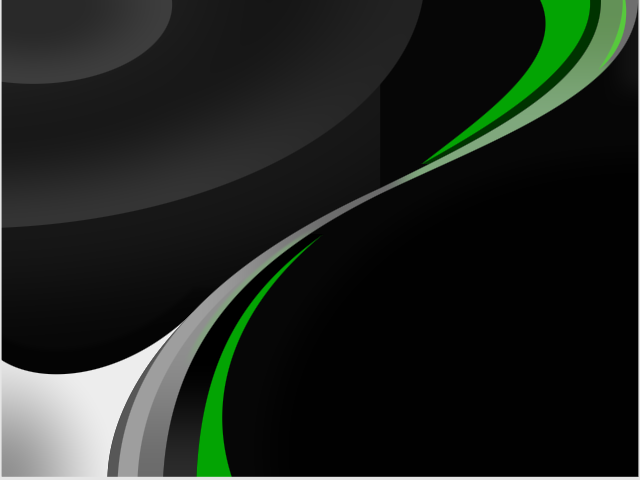
This background is drawn by a Shadertoy shader. Its source:

```glsl
// Dark abstract backdrop: a grey-green ribbon sweeps across black glossy discs,
// with two green blades and a pale corner. Bands lie between cubic curves that
// are solved for height, so each edge gives a smooth sideways coverage.

// Sideways offset of p from a cubic curve that rises from a to d.
float side(vec2 p, vec2 a, vec2 b, vec2 c, vec2 d) {
    float lo = 0.0, hi = 1.0;
    vec2 q = a;
    for (int i = 0; i < 17; i++) {
        float t = 0.5 * (lo + hi), s = 1.0 - t;
        q = s*s*s*a + 3.0*s*s*t*b + 3.0*s*t*t*c + t*t*t*d;
        if (q.y < p.y) lo = t; else hi = t;
    }
    return p.x - q.x;
}

// Antialiased coverage of the positive side of an edge.
float cover(float dist) {
    return clamp(0.5 + dist / max(fwidth(dist), 1e-4), 0.0, 1.0);
}

float band(float left, float right) {
    return clamp(cover(left) - cover(right), 0.0, 1.0);
}

float ellipse(vec2 p, vec2 center, vec2 radii) {
    return length((p - center) / radii);
}

void mainImage(out vec4 fragColor, in vec2 fragCoord) {
    // The canvas spans 100 by 75 units.
    vec2 p = fragCoord / iResolution.xy * vec2(100.0, 75.0);
    vec3 green = vec3(0.01, 0.645, 0.01);

    // Ribbon edges, lower and upper halves
    float lowLeft = side(p, vec2(18.4, 0.5), vec2(19.5, 20.3), vec2(35.2, 34.6), vec2(59.4, 45.6));
    float lowRight = side(p, vec2(25.5, 0.5), vec2(26.7, 22.9), vec2(40.4, 35.3), vec2(59.4, 44.7));
    float topLeft = side(p, vec2(59.4, 45.6), vec2(75.5, 53.5), vec2(94.0, 62.0), vec2(93.9, 75.0));
    float topRight = side(p, vec2(59.4, 44.7), vec2(76.8, 53.1), vec2(99.6, 60.9), vec2(99.7, 75.0));

    // Black ground with a faint disc at the lower right
    float farDisc = ellipse(p, vec2(99.7, 4.7), vec2(59.4, 47.1));
    float ground = 0.005 + 0.02 * smoothstep(0.9, 1.05, farDisc);
    ground += 0.05 * smoothstep(94.0, 100.0, p.x) * smoothstep(58.0, 64.0, p.y);

    // Dark body behind the glossy discs
    float paperEdge = side(p.yx, vec2(18.9, 0.0), vec2(14.5, 6.5), vec2(15.8, 19.5), vec2(26.2, 30.2));
    float fold = side(p, vec2(61.2, 56.1), vec2(73.0, 63.3), vec2(83.3, 68.5), vec2(78.9, 75.0));
    float bigDisc = ellipse(p, vec2(-5.2, 78.9), vec2(71.6, 39.6));
    float body = mix(0.075, 0.015, smoothstep(1.0, 1.5, bigDisc));
    body += 0.015 * smoothstep(3.0, 4.5, paperEdge) * cover(-fold);
    float upperSide = cover(-lowLeft) * cover(-topLeft);
    float shade = mix(ground, body, upperSide);

    // Glossy discs, brighter toward their rims
    float bigGloss = 0.095 + 0.11 * smoothstep(0.65, 1.0, bigDisc)
        + 0.05 * smoothstep(0.65, 0.2, bigDisc);
    bigGloss *= mix(1.0, 0.65, smoothstep(25.0, 68.0, p.x));
    shade = mix(shade, bigGloss, cover(1.0 - bigDisc));
    float smallDisc = ellipse(p, vec2(5.2, 74.3), vec2(21.7, 12.4));
    float smallGloss = 0.16 + 0.08 * smoothstep(0.3, 1.0, smallDisc);
    shade = mix(shade, smallGloss, cover(1.0 - smallDisc));
    vec3 color = vec3(shade);

    // Pale corner and the dark strip beside it
    float stripLeft = side(p, vec2(16.8, 0.5), vec2(17.1, 9.9), vec2(22.8, 19.0), vec2(30.2, 26.2));
    float stripRight = side(p, vec2(19.5, 0.5), vec2(20.8, 12.5), vec2(25.4, 20.3), vec2(30.2, 26.2));
    float pale = mix(0.56, 0.93, smoothstep(0.0, 19.0, length(p * vec2(1.0, 0.85))));
    color = mix(color, vec3(pale), cover(-paperEdge) * cover(-stripLeft));
    color = mix(color, vec3(0.34), band(stripLeft, stripRight));

    // Lower green blade and the sheen on its left
    float bladeLeft = side(p, vec2(30.7, 0.5), vec2(31.6, 20.3), vec2(39.1, 30.1), vec2(50.5, 38.4));
    float bladeRight = side(p, vec2(36.2, 0.5), vec2(31.9, 13.8), vec2(37.1, 27.5), vec2(50.5, 38.4));
    float sheen = 0.17 * smoothstep(19.0, 0.0, p.y);
    color = mix(color, vec3(sheen), band(lowRight, bladeLeft) * step(p.y, 38.4));
    color = mix(color, green, band(bladeLeft, bladeRight));

    // Upper green blade and its shadow
    float wingLeft = side(p, vec2(65.8, 49.3), vec2(74.9, 56.5), vec2(88.8, 65.6), vec2(84.4, 75.0));
    float wingRight = side(p, vec2(65.8, 49.3), vec2(78.1, 56.1), vec2(92.7, 65.2), vec2(92.2, 75.0));
    float wingShadow = band(wingRight, topLeft) * step(49.3, p.y);
    color = mix(color, vec3(0.0, 0.2, 0.0), wingShadow);
    color = mix(color, green, band(wingLeft, wingRight));

    // Ribbon: grey below, turning to soft green above
    float divider = side(p, vec2(21.5, 0.5), vec2(22.4, 19.0), vec2(35.8, 32.0), vec2(52.1, 41.1));
    float grey = mix(0.62, 0.42, smoothstep(30.0, 54.0, p.x));
    float innerGrey = mix(0.42, 0.56, smoothstep(0.0, 22.0, p.y));
    grey = mix(grey, min(innerGrey, grey), cover(divider) * step(p.y, 41.1));
    vec3 ribbon = vec3(grey);
    float tint = smoothstep(-1.5, -0.5, lowRight) * smoothstep(17.0, 23.0, p.y)
        * smoothstep(40.0, 36.0, p.y);
    ribbon = mix(ribbon, vec3(0.5, 0.66, 0.48), 0.7 * tint);
    vec3 softGreen = mix(vec3(0.50, 0.66, 0.49), vec3(0.39, 0.57, 0.34), smoothstep(55.0, 73.0, p.y));
    ribbon = mix(ribbon, softGreen, smoothstep(60.0, 66.0, p.x));

    // Bright sliver and grey tip of the ribbon
    float sliverLeft = side(p, vec2(93.5, 64.1), vec2(95.7, 67.2), vec2(97.4, 71.1), vec2(97.3, 75.0));
    float sliverRight = side(p, vec2(93.5, 64.1), vec2(97.0, 66.9), vec2(98.3, 71.1), vec2(97.7, 75.0));
    ribbon = mix(ribbon, vec3(0.43), cover(sliverRight) * smoothstep(64.0, 66.0, p.y));
    ribbon = mix(ribbon, vec3(0.34, 0.79, 0.24), band(sliverLeft, sliverRight));
    float ribbonCover = band(lowLeft, lowRight) + band(topLeft, topRight);
    color = mix(color, ribbon, min(ribbonCover, 1.0));

    // Thin pale margin on the left, right and bottom
    float inside = min(min(p.x - 0.25, 99.75 - p.x), p.y - 0.5);
    color = mix(vec3(0.9), color, cover(inside));
    fragColor = vec4(color, 1.0);
}
```
